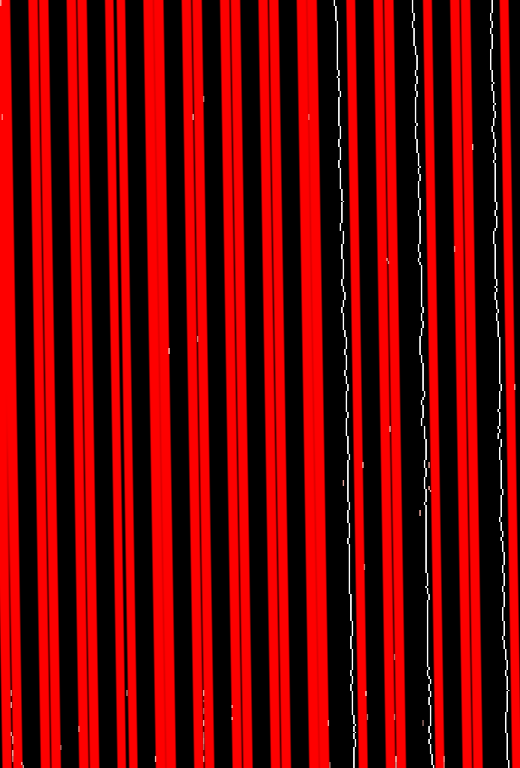
Write a WebGL 1 fragment shader that draws this pattern.

```glsl
precision highp float;
// Leaning red bands on black, each split by a thin dark seam of varying depth.
// Towards the right every other band loses its left half to a jagged white
// thread. Pale specks of wear gather along seams and edges near the bottom.
uniform vec2 u_resolution;

const float BANDS = 13.56;               // band periods across the canvas
const float LEAN = 0.327;                // sideways drift, top to bottom, in periods
const float HALF_WIDTH = 0.262;          // half a band, in periods
const float SOFTNESS = 0.03;             // edge blur, in periods
const vec2 GRID = vec2(346.0, 512.0);    // cells that step the thread and specks
const vec3 RED = vec3(0.995, 0.0, 0.0);
const vec3 SPECK = vec3(1.0, 0.72, 0.68);

float hash(vec2 p) {
  return fract(sin(dot(p, vec2(127.1, 311.7))) * 43758.5453);
}

// Smooth noise along y, one track per seed.
float noise(float y, float seed) {
  float cell = floor(y);
  float t = smoothstep(0.0, 1.0, y - cell);
  return mix(hash(vec2(cell, seed)), hash(vec2(cell + 1.0, seed)), t);
}

float fill(float dist, float halfWidth, float blur) {
  return 1.0 - smoothstep(halfWidth - blur, halfWidth + blur, dist);
}

float isBand(float id, float target) {
  return 1.0 - step(0.5, abs(id - target));
}

// Coverage of the one-cell column that holds canvas position x.
float columnAt(float x, float target, float pixel) {
  float center = (floor(target * GRID.x) + 0.5) / GRID.x;
  return fill(abs(x - center), 0.5 / GRID.x, 0.5 * pixel);
}

// Odd bands from the ninth on carry a thread instead of a left half.
float isThreaded(float id) {
  return step(8.5, id) * step(0.5, mod(id, 2.0));
}

float seamDepth(float id, float down) {
  float nearlySolid = step(mod(id, 4.0), 0.5) * step(id, 8.5);
  float depth = mix(0.75, 0.13, nearlySolid);
  depth = mix(depth, 1.0, isBand(id, 3.0));
  return mix(depth, 0.9 * smoothstep(0.5, 0.95, down), isBand(id, 0.0));
}

float bandShape(float d, float id, float down, float blur) {
  float seamWidth = mix(0.02, 0.042, isBand(id, 3.0));
  float body = fill(abs(d), HALF_WIDTH, blur);
  float seam = seamDepth(id, down) * fill(abs(d), seamWidth, blur);
  float rightHalf = smoothstep(0.03 - blur, 0.03 + blur, d);
  return body * mix(1.0 - seam, rightHalf, isThreaded(id));
}

// Canvas x of a feature at a given offset from the band center.
float canvasX(float id, float offset, float down) {
  return (id + offset + LEAN * down) / BANDS;
}

float thread(float x, float id, float down, float pixel) {
  float wander = 0.08 * (noise(down * 22.0, id) - 0.5);
  float jog = 0.06 * (hash(vec2(floor(down * 110.0), id)) - 0.5);
  float offset = mix(-0.205, -0.085, down) + wander + jog;
  return isThreaded(id) * columnAt(x, canvasX(id, offset, down), pixel);
}

// Short vertical dashes, rarer towards the top.
float specks(float x, float id, float offset, float down, float density, float pixel) {
  vec2 cell = vec2(floor(down * 128.0), id + 31.0 * offset);
  float chance = density * (0.012 + 0.5 * smoothstep(0.84, 1.0, down));
  float present = step(hash(cell), chance);
  float strength = 0.45 + 0.55 * hash(cell + 7.3);
  return present * strength * columnAt(x, canvasX(id, offset, down), pixel);
}

void main() {
  vec2 uv = gl_FragCoord.xy / u_resolution;
  float pixel = 1.0 / u_resolution.x;
  float down = 1.0 - uv.y;
  float rowDown = (floor(down * GRID.y) + 0.5) / GRID.y;

  // Band number and offset from its center, in periods.
  float u = uv.x * BANDS - LEAN * down;
  float id = floor(u + 0.5);
  float d = u - id;

  float blur = max(SOFTNESS, 0.6 * pixel * BANDS);
  vec3 color = RED * bandShape(d, id, down, blur);

  // Wear: seams of every fifth band, then the outer edges.
  float seamWear = step(mod(id, 5.0), 0.5);
  float wear = specks(uv.x, id, 0.0, rowDown, seamWear, pixel);
  wear = max(wear, specks(uv.x, id, HALF_WIDTH, rowDown, 0.18, pixel));
  wear = max(wear, specks(uv.x, id, -HALF_WIDTH, rowDown, 0.06, pixel));
  color = mix(color, SPECK, wear);

  color = mix(color, vec3(1.0), thread(uv.x, id, rowDown, pixel));
  gl_FragColor = vec4(color, 1.0);
}
```
